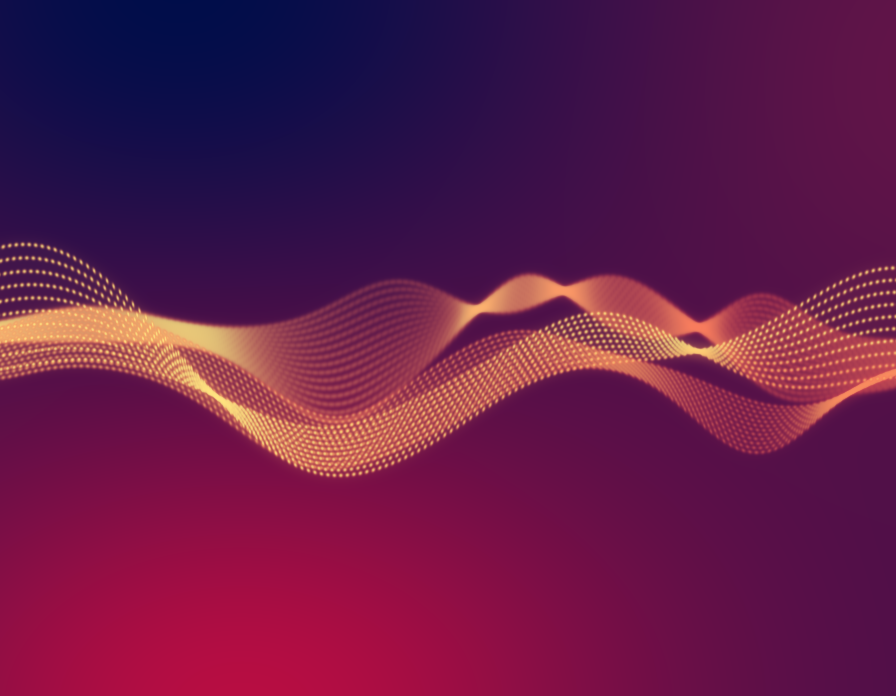
A Shadertoy shader for this background:

```glsl
// Three twisted ribbons of glowing dotted strands over a blue, plum and crimson gradient.

const vec3 PLUM    = vec3(0.29, 0.06, 0.285);
const vec3 NAVY    = vec3(0.00, 0.05, 0.29);
const vec3 CRIMSON = vec3(0.72, 0.05, 0.26);
const vec3 WINE    = vec3(0.39, 0.08, 0.28);
const vec3 EMBER   = vec3(0.86, 0.27, 0.32);
const vec3 CORAL   = vec3(0.97, 0.47, 0.36);
const vec3 AMBER   = vec3(0.98, 0.63, 0.38);
const vec3 GOLD    = vec3(1.00, 0.89, 0.50);

const float DOTS_ACROSS = 138.0; // dots per strand over the canvas width
const float HALO_RADIUS = 0.012;
const float HALO_LEVEL  = 0.045;
const float SLOPE_STEP  = 0.002;

const int BACK = 0, MIDDLE = 1, FRONT = 2;

float bump(float x, float centre, float width) {
    float d = (x - centre) / width;
    return exp(-d * d);
}

float spot(vec2 p, vec2 centre, vec2 radius) {
    vec2 d = (p - centre) / radius;
    return exp(-dot(d, d));
}

vec3 backdrop(vec2 uv) {
    vec3 c = PLUM;
    c = mix(c, WINE, spot(uv, vec2(1.05, 0.90), vec2(0.35, 0.40)));
    c = mix(c, NAVY, spot(uv, vec2(0.20, 1.02), vec2(0.42, 0.42)));
    return mix(c, CRIMSON, spot(uv, vec2(0.27, -0.02), vec2(0.45, 0.39)));
}

// Heights of the two border strands of a ribbon
vec2 borders(int ribbon, float x) {
    if (ribbon == BACK) return vec2(
        0.525 + 0.033 * bump(x, 0.10, 0.10) + 0.070 * bump(x, 0.445, 0.09)
              + 0.077 * bump(x, 0.68, 0.09) - 0.090 * bump(x, 0.88, 0.08)
              - 0.070 * bump(x, 1.00, 0.08),
        0.510 - 0.115 * bump(x, 0.375, 0.10) + 0.095 * bump(x, 0.59, 0.075)
              + 0.065 * bump(x, 0.85, 0.065));
    if (ribbon == MIDDLE) return vec2(
        0.480 - 0.025 * bump(x, -0.02, 0.07) - 0.150 * bump(x, 0.36, 0.14)
              - 0.035 * bump(x, 0.51, 0.09) - 0.130 * bump(x, 0.845, 0.10),
        0.490 + 0.065 * bump(x, 0.09, 0.12) - 0.090 * bump(x, 0.375, 0.10)
              + 0.035 * bump(x, 0.58, 0.08) - 0.075 * bump(x, 0.88, 0.12));
    return vec2(
        0.480 + 0.170 * bump(x, 0.03, 0.17) - 0.160 * bump(x, 0.36, 0.15)
              - 0.035 * bump(x, 0.50, 0.10) + 0.135 * bump(x, 1.00, 0.15),
        0.460 + 0.025 * bump(x, 0.10, 0.10) - 0.075 * bump(x, 0.36, 0.13)
              + 0.090 * bump(x, 0.67, 0.12) - 0.020 * bump(x, 0.88, 0.08));
}

// Summed light of all strands; dotted runs from 0 (smooth line) to 1 (separate dots)
float ribbonLight(vec2 uv, int ribbon, int strands, float radius, float dotted) {
    float aspect = iResolution.x / iResolution.y;
    vec2 edge = borders(ribbon, uv.x);
    vec2 slope = (borders(ribbon, uv.x + SLOPE_STEP) - edge) / (SLOPE_STEP * aspect);
    float r = max(radius, 0.75 / iResolution.y);
    float light = 0.0;
    for (int i = 0; i < strands; i++) {
        float t = float(i) / float(strands - 1);
        float stretch = sqrt(1.0 + pow(mix(slope.x, slope.y, t), 2.0));
        float across = (uv.y - mix(edge.x, edge.y, t)) / stretch;
        float cell = fract(uv.x * DOTS_ACROSS + 0.37 * float(i)) - 0.5;
        float along = cell * aspect / DOTS_ACROSS * stretch;
        float bead = mix(1.0, 1.7 * bump(along, 0.0, r), dotted);
        light += bump(across, 0.0, r) * bead
               + HALO_LEVEL * bump(across, 0.0, HALO_RADIUS);
    }
    return light;
}

vec3 addGlow(vec3 base, float light, vec3 dim, vec3 bright) {
    vec3 tint = mix(dim, bright, smoothstep(0.2, 1.8, light));
    return mix(base, tint, 1.0 - exp(-light));
}

void mainImage(out vec4 fragColor, in vec2 fragCoord) {
    vec2 uv = fragCoord / iResolution.xy;
    vec3 color = backdrop(uv);

    // Strands turn from gold on the left to coral on the right
    float cool = smoothstep(0.25, 0.85, uv.x);
    vec3 dim = mix(CORAL, EMBER, cool);
    vec3 bright = mix(GOLD, CORAL, cool);

    // Soft far ribbon, fainter on its upper central arch
    float arch = spot(uv, vec2(0.43, 0.57), vec2(0.12, 0.09));
    float back = ribbonLight(uv, BACK, 15, 0.0042, 0.2);
    color = addGlow(color, back * mix(0.55, 0.30, arch), dim, bright);

    float middle = ribbonLight(uv, MIDDLE, 12, 0.0028, 0.65);
    color = addGlow(color, middle * mix(0.80, 0.55, cool), dim, mix(bright, AMBER, 0.5));

    // Crisp near ribbon, reddening in its lower right part
    float front = ribbonLight(uv, FRONT, 10, 0.0025, 0.95);
    float red = cool * smoothstep(0.52, 0.46, uv.y);
    color = addGlow(color, front, mix(AMBER, CORAL, red), mix(GOLD, AMBER, red));

    fragColor = vec4(color, 1.0);
}
```
